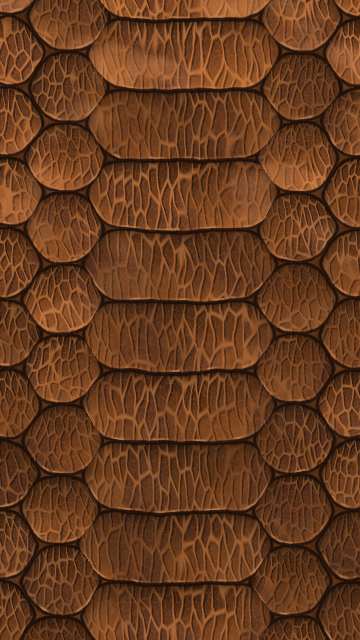
Write a WebGL 1 fragment shader that draws this texture.

```glsl
precision highp float;
uniform vec2 u_resolution;

const vec3 CREASE = vec3(0.11, 0.055, 0.03);
const vec3 STAIN = vec3(0.23, 0.125, 0.06);
const vec3 UMBER = vec3(0.34, 0.19, 0.11);
const vec3 COGNAC = vec3(0.44, 0.24, 0.11);
const vec3 AMBER = vec3(0.61, 0.36, 0.17);
const vec3 GLOSS = vec3(0.76, 0.50, 0.32);
const float PITCH = 0.1958;
const float FIRST_SEAM = 0.160;

float hash(vec2 c) {
  return fract(sin(dot(c, vec2(127.1, 311.7))) * 43758.5);
}

// Layered sines, roughly -1 to 1
float waves(vec2 p, float seed) {
  float sum = 0.0, amp = 0.55;
  for (int i = 0; i < 4; i++) {
    sum += amp * sin(p.x + seed + 1.7 * sin(p.y * 0.8 + seed * 1.9));
    p = mat2(1.2, 1.5, -1.5, 1.2) * p + 2.3;
    amp *= 0.55;
  }
  return sum;
}

// Cellular noise: 1 on the borders between cells, 0 inside
float ridge(vec2 p, float width) {
  vec2 cell = floor(p);
  float near = 8.0, next = 8.0;
  for (int j = -1; j <= 1; j++) {
    for (int i = -1; i <= 1; i++) {
      vec2 c = cell + vec2(float(i), float(j));
      float d = length(c + vec2(hash(c), hash(c + 17.3)) - p);
      next = min(next, max(near, d));
      near = min(near, d);
    }
  }
  return 1.0 - smoothstep(0.0, width, next - near);
}

float smoothMax(float a, float b, float k) {
  float h = max(k - abs(a - b), 0.0) / k;
  return max(a, b) + h * h * k * 0.25;
}

// Rounded six-sided scale with pointed left and right ends
float scaleDistance(vec2 q, vec2 halfSize, float taper) {
  q = vec2(abs(q.x), sqrt(q.y * q.y + 0.0003));
  vec2 normal = normalize(vec2(halfSize.y, taper));
  float slant = dot(q - vec2(halfSize.x + 0.004, 0.0), normal);
  return smoothMax(slant, q.y - halfSize.y, 0.04);
}

float wrinkles(vec2 p, vec2 density) {
  vec2 bend = vec2(waves(p * 13.0, 1.0), waves(p * 11.0, 4.0)) * 0.011;
  return ridge((p + bend) * density, 0.26);
}

void main() {
  vec2 p = gl_FragCoord.xy / u_resolution.x;

  // Slight lean, sagging seams and ragged edges
  vec2 hide = p;
  hide.x -= 0.014 * (p.y - 0.89);
  hide.y += 0.012 * exp(-28.0 * (p.x - 0.5) * (p.x - 0.5)) - 0.006;
  hide += 0.0045 * vec2(waves(p * 19.0, 2.0), waves(p * 23.0, 5.0));

  // Five columns: wide belly scales with two staggered columns each side
  float dist = 1.0, ring = 0.0;
  vec2 local = vec2(0.0), id = vec2(0.0);
  for (int i = 0; i < 5; i++) {
    float side = float(i) - 2.0;
    float r = abs(side);
    float offset = r < 0.5 ? 0.0 : (r < 1.5 ? 0.323 : 0.485);
    float halfWidth = r < 0.5 ? 0.275 : (r < 1.5 ? 0.119 : 0.105);
    float row = (hide.y - FIRST_SEAM) / PITCH + 0.5 * mod(r, 2.0);
    vec2 name = vec2(side, floor(row));
    vec2 q = vec2(hide.x - 0.5 - sign(side) * offset, (fract(row) - 0.5) * PITCH);
    q.x += 0.010 * (hash(name + 3.1) - 0.5);
    vec2 halfSize = vec2(halfWidth, PITCH * 0.5);
    float d = scaleDistance(q, halfSize, 0.066);
    if (d < dist) {
      dist = d;
      ring = r;
      local = q / halfSize;
      id = name;
    }
  }
  float belly = 1.0 - step(0.5, ring);
  float variety = hash(id + 7.7);

  // Worn dye: dark upper middle, warm rim
  float patchy = waves(p * vec2(17.0, 11.0), variety * 6.0);
  float streak = waves(p * vec2(75.0, 14.0), 3.0);
  vec3 color = mix(UMBER, COGNAC, smoothstep(-0.7, 0.6, patchy + 0.3 * streak));
  float rim = smoothstep(0.35, 1.1, length(local * vec2(1.0, 0.8)));
  color = mix(color, AMBER, rim * 0.45 * smoothstep(-0.8, 0.7, patchy));
  float stain = smoothstep(-0.35, 0.95, local.y + 0.45 * patchy + 0.2 * streak);
  stain *= 1.0 - 0.6 * abs(local.x);
  color = mix(color, STAIN, stain * (0.5 + 0.5 * variety));

  // Mostly upright wrinkles, lit from the upper left
  vec2 density = mix(vec2(46.0, 19.0), vec2(39.0, 11.0), belly);
  vec2 grain = p + vec2(0.12 * local.x * local.y * (1.0 - belly) * 0.2, variety * 3.0);
  float fold = wrinkles(grain, density);
  float shade = wrinkles(grain + vec2(-0.005, 0.003), density);
  float strength = 0.35 + 0.5 * smoothstep(-0.6, 0.6, waves(p * 12.0, 8.0));
  color *= 1.0 - 0.42 * shade * (1.0 - fold);
  color = mix(color, mix(AMBER, GLOSS, 0.3 * strength), fold * strength);
  float fine = ridge((grain + 0.005 * streak) * density * vec2(1.9, 3.4), 0.14);
  color = mix(color, AMBER, fine * 0.28);

  // Soft sheen, stronger towards the top
  float sheen = smoothstep(0.1, 0.95, waves(p * vec2(9.0, 15.0), 6.0) - 0.4 * local.y);
  color = mix(color, GLOSS, sheen * mix(0.08, 0.32, smoothstep(0.5, 1.7, p.y)));
  color *= (0.92 + 0.24 * variety) * mix(0.94, 1.1, smoothstep(0.0, 1.7, p.y));

  // Overlap shadow, seam, and glints on the lower lip
  float lower = smoothstep(0.1, -0.6, local.y);
  color *= 1.0 - 0.5 * exp(min(dist, 0.0) * 75.0) * (1.0 - lower);
  vec3 skin = mix(STAIN, COGNAC, 0.55 + 0.35 * waves(p * 45.0, 9.0));
  color = mix(color, skin, smoothstep(0.001, 0.006, dist));
  float seam = 1.0 - smoothstep(0.0012, 0.0062, abs(dist));
  color = mix(color, CREASE, seam * 0.88);
  float lip = smoothstep(0.003, 0.006, -dist) * (1.0 - smoothstep(0.007, 0.012, -dist));
  float glint = smoothstep(-0.2, 0.8, waves(p * vec2(55.0, 30.0), 7.0));
  color = mix(color, GLOSS, lip * lower * (0.12 + 0.7 * glint));

  gl_FragColor = vec4(color, 1.0);
}
```
